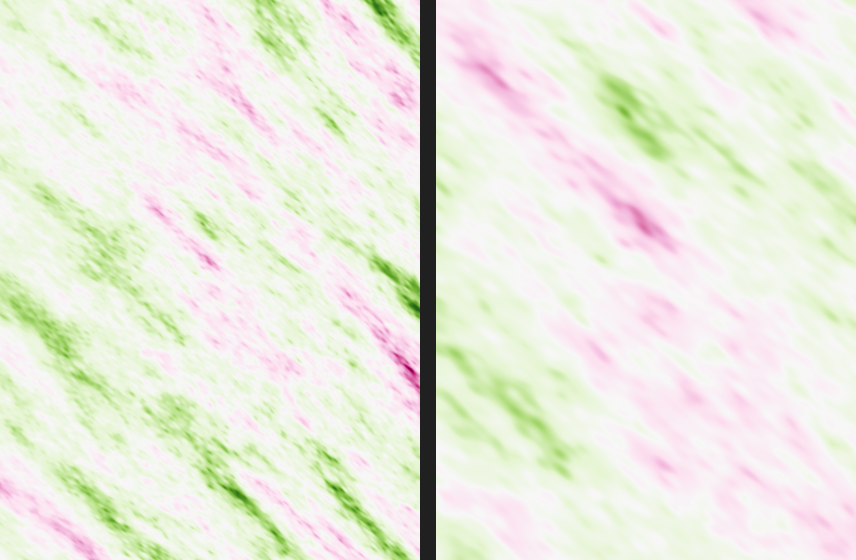
Left: the whole. Right: its middle third, enlarged.
Write a Shadertoy shader that draws this pattern.

```glsl
// Ragged diagonal streaks of green and magenta brushed over a near-white ground

vec3 hash3(vec2 cell) {
    vec3 h = fract(cell.xyx * vec3(0.1031, 0.1030, 0.0973));
    h += dot(h, h.yxz + 33.33);
    return fract((h.xxy + h.yzz) * h.zyx);
}

// Cellular noise: one soft signed blob per cell.
// "striped" makes the sign alternate from row to row instead of at random.
float blobs(vec2 q, float seed, bool striped) {
    vec2 home = floor(q);
    float sum = 0.0;
    for (int y = -1; y <= 1; y++)
    for (int x = -1; x <= 1; x++) {
        vec2 cell = home + vec2(x, y);
        vec3 h = hash3(cell + seed);
        vec2 d = q - cell - h.xy;
        float falloff = max(0.0, 1.0 - dot(d, d));
        float rowSign = 1.0 - 2.0 * mod(cell.y, 2.0);
        float strength = striped ? rowSign * h.z : 2.0 * h.z - 1.0;
        sum += strength * falloff * falloff * falloff;
    }
    return sum;
}

// Coordinates along and across a stroke that falls to the right
vec2 strokeSpace(vec2 p, float angle) {
    float c = cos(angle), s = sin(angle);
    return vec2(c * p.x - s * p.y, s * p.x + c * p.y);
}

// Diverging ramp: magenta at -1, off-white at 0, green at +1
vec3 ramp(float v) {
    const vec3 stops[11] = vec3[11](
        vec3(0.56, 0.00, 0.32), vec3(0.77, 0.11, 0.49), vec3(0.87, 0.47, 0.68),
        vec3(0.95, 0.71, 0.86), vec3(0.99, 0.88, 0.94), vec3(0.97, 0.97, 0.97),
        vec3(0.90, 0.96, 0.82), vec3(0.72, 0.88, 0.53), vec3(0.50, 0.74, 0.25),
        vec3(0.30, 0.57, 0.13), vec3(0.15, 0.39, 0.10));
    float t = clamp(5.0 + 5.0 * v, 0.0, 9.999);
    int i = int(t);
    return mix(stops[i], stops[i + 1], fract(t));
}

void mainImage(out vec4 fragColor, in vec2 fragCoord) {
    vec2 p = fragCoord / iResolution.y;

    // Gentle bend so the strokes are not ruler straight
    vec2 bent = p + 0.010 * sin(p.yx * vec2(9.0, 7.0) + vec2(0.5, 2.0));

    // Broad bands of alternating colour
    float v = 0.44 * blobs(strokeSpace(bent, 0.80) / vec2(0.5, 0.08), 17.0, true);

    // Finer strokes, each layer shorter and a little flatter
    vec2 size = vec2(0.2, 0.04);
    float amount = 0.22;
    for (int i = 1; i <= 4; i++) {
        float layer = float(i);
        vec2 q = strokeSpace(bent, 0.80 - 0.03 * layer);
        v += amount * blobs(q / size, 41.0 * layer, false);
        size *= vec2(0.4, 0.5);
        amount *= 0.8;
    }

    // Paler towards the left, stronger peaks, slight lean to green
    v *= mix(0.65, 1.0, smoothstep(0.0, 0.35, p.x));
    v = v * (0.9 + 1.5 * v * v) + 0.05;

    fragColor = vec4(ramp(v), 1.0);
}
```
